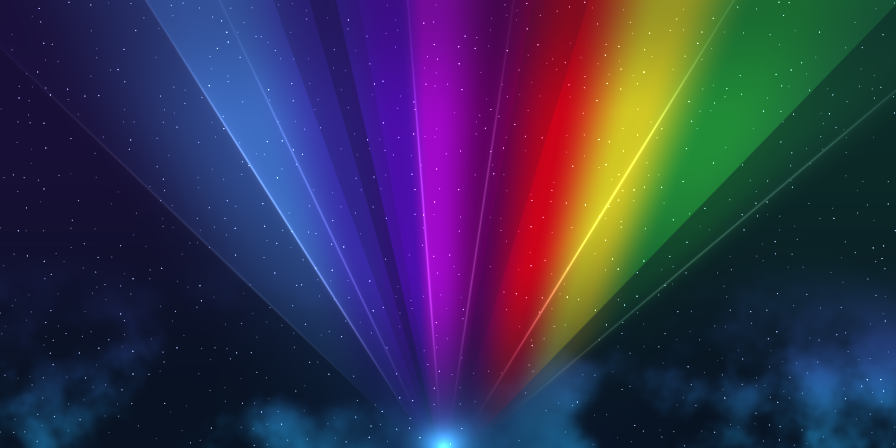
A Shadertoy shader for this background:

```glsl
// Rainbow light rays fanning up from a cyan spark in a starry, cloudy night sky.
#define SOURCE_X -0.01
#define APEX_DEPTH 0.05
#define HUE_DEPTH 0.7
#define TOP_SHADE 0.30
#define STAR_CELLS 34.0
#define STAR_DENSITY 0.42
#define CLOUD_SCALE 4.5
#define CLOUD_HEIGHT 0.46

float hash(vec2 p) {
    vec3 q = fract(vec3(p.xyx) * 0.1031);
    q += dot(q, q.yzx + 33.33);
    return fract((q.x + q.y) * q.z);
}

float noise(vec2 p) {
    vec2 i = floor(p), f = fract(p);
    f = f * f * (3.0 - 2.0 * f);
    return mix(mix(hash(i), hash(i + vec2(1, 0)), f.x),
               mix(hash(i + vec2(0, 1)), hash(i + 1.0), f.x), f.y);
}

float fbm(vec2 p) {
    float sum = 0.0, amp = 0.5;
    for (int i = 0; i < 5; i++) {
        sum += amp * noise(p);
        p = mat2(1.6, 1.2, -1.2, 1.6) * p + 7.3;
        amp *= 0.5;
    }
    return sum;
}

// Spectrum across the fan, from night blue on the left to green on the right
vec3 spectrum(float t) {
    vec3 c = vec3(0.11, 0.09, 0.27);
    c = mix(c, vec3(0.25, 0.45, 0.80), smoothstep(-1.00, -0.55, t));
    c = mix(c, vec3(0.23, 0.17, 0.68), smoothstep(-0.50, -0.27, t));
    c = mix(c, vec3(0.31, 0.05, 0.70), smoothstep(-0.28, -0.12, t));
    c = mix(c, vec3(0.62, 0.03, 0.78), smoothstep(-0.10, -0.04, t));
    c = mix(c, vec3(0.36, 0.00, 0.36), smoothstep(-0.02, 0.13, t));
    c = mix(c, vec3(0.80, 0.01, 0.10), smoothstep(0.12, 0.30, t));
    c = mix(c, vec3(0.82, 0.78, 0.14), smoothstep(0.30, 0.49, t));
    c = mix(c, vec3(0.13, 0.56, 0.22), smoothstep(0.52, 0.70, t));
    return mix(c, vec3(0.11, 0.40, 0.25), smoothstep(0.75, 1.05, t));
}

// Brightness of the flat panels, stepped at each panel edge
float panels(float s, float aa) {
    const float EDGE[11] = float[11](-1.10, -0.665, -0.38, -0.30, -0.24, -0.19,
                                     -0.08, 0.20, 0.325, 0.643, 1.02);
    const float STEP[11] = float[11](0.36, 0.36, -0.20, -0.22, 0.30, 0.12,
                                     0.06, -0.12, 0.14, -0.04, -0.46);
    float gain = 0.22;
    for (int i = 0; i < 11; i++)
        gain += STEP[i] * smoothstep(-aa, aa, s - EDGE[i]);
    return gain * (1.0 - 0.65 * smoothstep(1.10, 1.40, s));
}

// Fine bright streaks, each with a soft sheen on its inner side
float streaks(float s, float aa, float y) {
    const float LINE[7] = float[7](-1.10, -0.665, -0.50, -0.08, 0.157, 0.648, 1.25);
    const float POWER[7] = float[7](0.12, 0.42, 0.24, 0.32, 0.26, 0.40, 0.22);
    float light = 0.0;
    for (int i = 0; i < 7; i++) {
        float d = abs(s - LINE[i]);
        light += POWER[i] * (exp(-d * d / (aa * aa)) + 0.22 * exp(-d * 55.0));
    }
    return light * smoothstep(0.03, 0.4, y) * (1.0 - 0.75 * smoothstep(0.6, 0.95, y));
}

float stars(vec2 p, float pixel) {
    vec2 cell = floor(p * STAR_CELLS);
    vec2 spot = 0.15 + 0.7 * vec2(hash(cell + 11.7), hash(cell + 53.1));
    float d = length(fract(p * STAR_CELLS) - spot) / STAR_CELLS;
    float radius = max(0.0017, 0.6 * pixel);
    float shine = pow(hash(cell + 91.3), 2.0);
    return step(hash(cell), STAR_DENSITY) * (0.2 + 0.6 * shine)
         * (1.0 - smoothstep(0.3 * radius, 1.5 * radius, d));
}

void mainImage(out vec4 fragColor, in vec2 fragCoord) {
    float pixel = 1.0 / iResolution.y;
    vec2 p = (fragCoord - vec2(0.5 * iResolution.x, 0.0)) * pixel;
    p.x -= SOURCE_X;
    float y = p.y;
    float s = p.x * (1.0 + APEX_DEPTH) / (y + APEX_DEPTH);
    float t = p.x * (1.0 + HUE_DEPTH) / (y + HUE_DEPTH);
    float aa = pixel * (1.0 + APEX_DEPTH) / (y + APEX_DEPTH) * sqrt(1.0 + s * s);

    // Night sky
    vec3 high = mix(vec3(0.09, 0.05, 0.20), vec3(0.03, 0.11, 0.13), smoothstep(-0.5, 0.8, p.x));
    vec3 color = mix(vec3(0.03, 0.07, 0.13), high, smoothstep(0.1, 0.8, y));

    // Low clouds, teal at the ground and blue above
    float cloud = smoothstep(0.40, 0.78, fbm(p * CLOUD_SCALE + 4.0));
    cloud *= 1.0 - smoothstep(0.08, CLOUD_HEIGHT, y);
    cloud *= 0.35 + 0.65 * smoothstep(0.1, 0.45, abs(p.x));
    vec3 cloudColor = mix(vec3(0.09, 0.42, 0.58), vec3(0.17, 0.22, 0.52), smoothstep(0.0, 0.28, y));
    color += cloud * cloudColor;

    // Fan of coloured light, fading sooner on its outer sides
    float reach = mix(0.42, 0.70, smoothstep(0.15, 0.8, abs(t)));
    float fade = smoothstep(-0.06, reach, y) * (1.0 - TOP_SHADE * smoothstep(0.7, 1.0, y));
    float light = clamp(panels(s, aa) * fade, 0.0, 1.0);
    color = mix(color, spectrum(t), light);
    color += streaks(s, aa, y) * mix(vec3(0.8), spectrum(t), 0.4);

    // Stars and the spark at the foot of the fan
    color += stars(p, pixel) * vec3(0.75, 0.85, 1.0);
    float d = length(p);
    color += vec3(0.35, 0.85, 1.0) * exp(-d * 30.0) + vec3(0.08, 0.22, 0.42) * exp(-d * 9.0);

    fragColor = vec4(clamp(color, 0.0, 1.0), 1.0);
}
```
